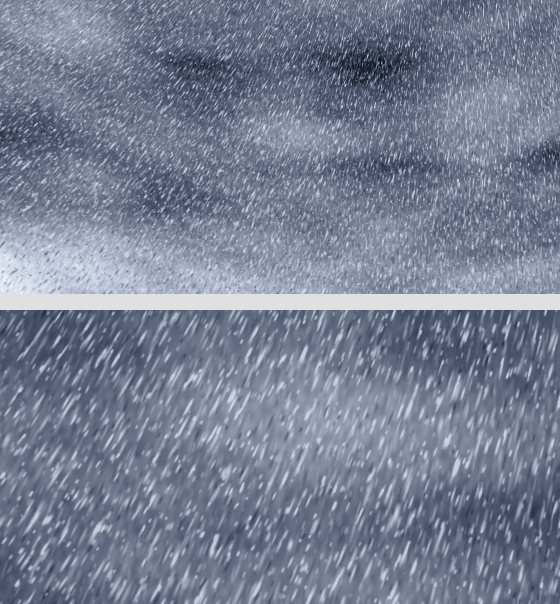
Top, the full canvas; bottom, a detail of the centre.
A WebGL 2 fragment shader for this texture:

```glsl
#version 300 es
precision highp float;

uniform vec2 u_resolution;
out vec4 fragColor;

const int MASS_COUNT = 10;
// Cloud masses: centre.xy, radius.zw, in canvas heights
const vec4 MASSES[MASS_COUNT] = vec4[](
    vec4(1.20, 0.76, 0.22, 0.13), vec4(0.64, 0.71, 0.22, 0.11),
    vec4(0.04, 0.57, 0.24, 0.09), vec4(1.87, 0.48, 0.16, 0.08),
    vec4(0.60, 0.31, 0.22, 0.08), vec4(1.80, 0.17, 0.26, 0.05),
    vec4(1.02, 0.51, 0.24, 0.11), vec4(1.68, 0.62, 0.25, 0.14),
    vec4(0.15, 0.93, 0.36, 0.18), vec4(1.30, 0.41, 0.34, 0.05));
const float MASS_TONES[MASS_COUNT] = float[](
    -0.29, -0.18, -0.15, -0.18, -0.14, -0.12, 0.13, 0.15, 0.13, -0.12);

// Integer hash giving two values in 0..1
vec2 hash2(vec2 cell, float seed) {
    uvec3 v = uvec3(ivec3(vec3(cell, seed))) * 1664525u + 1013904223u;
    v.x += v.y * v.z; v.y += v.z * v.x; v.z += v.x * v.y;
    v ^= v >> 16u;
    v.x += v.y * v.z; v.y += v.z * v.x;
    return vec2(v.xy >> 8u) / 16777216.0;
}

float valueNoise(vec2 p, float seed) {
    vec2 i = floor(p);
    vec2 f = fract(p);
    f = f * f * (3.0 - 2.0 * f);
    float low = mix(hash2(i, seed).x, hash2(i + vec2(1, 0), seed).x, f.x);
    float high = mix(hash2(i + vec2(0, 1), seed).x, hash2(i + 1.0, seed).x, f.x);
    return mix(low, high, f.y);
}

// Fractal noise centred on zero
float fbm(vec2 p, float seed) {
    float sum = 0.0;
    float gain = 0.5;
    for (int i = 0; i < 5; i++) {
        sum += gain * (valueNoise(p, seed + float(i)) - 0.5);
        p = mat2(1.6, 1.2, -1.2, 1.6) * p;
        gain *= 0.5;
    }
    return sum;
}

// Brightness of the sky behind the rain
float cloudTone(vec2 p) {
    float bowl = 0.25 * (p.x - 1.15) * (p.x - 1.15);
    vec2 banded = vec2(p.x * 2.2, (p.y - bowl) * 5.5);
    vec2 warped = p + vec2(0.26, 0.16) * vec2(fbm(banded * 1.3, 11.0), fbm(banded * 1.3, 23.0));

    float tone = 0.41 + 0.17 * smoothstep(0.36, 0.0, warped.y);
    for (int i = 0; i < MASS_COUNT; i++) {
        vec2 d = (warped - MASSES[i].xy) / MASSES[i].zw;
        tone += MASS_TONES[i] * exp(-dot(d, d));
    }
    vec2 glow = (warped - vec2(0.0, 0.03)) / vec2(0.62, 0.34);
    tone += 0.27 * exp(-dot(glow, glow));
    return tone + 0.30 * fbm(banded * 1.7, 37.0);
}

// One layer of tapered streaks; q.x runs across the fall, q.y along it
float streakLayer(vec2 q, vec2 cellSize, float halfWidth, float pixel, float seed) {
    float column = floor(q.x / cellSize.x);
    q.y += cellSize.y * hash2(vec2(column, 7.0), seed).x;
    vec2 cell = vec2(column, floor(q.y / cellSize.y));
    vec2 shape = hash2(cell, seed + 50.0);
    vec2 jitter = hash2(cell, seed + 90.0) - 0.5;

    vec2 d = q - (cell + 0.5 + jitter * vec2(0.4, 0.3)) * cellSize;
    d.x += d.y * (shape.y - 0.5) * 0.3;
    float halfLength = cellSize.y * mix(0.08, 0.34, shape.x * shape.x);
    float along = clamp(abs(d.y) / halfLength, 0.0, 1.0);
    // Fixed light per streak, spread over at least one pixel
    float spread = halfWidth + 0.5 * pixel;
    float across = smoothstep(spread * 1.3, 0.0, abs(d.x)) * min(1.0, 1.6 * halfWidth / spread);
    return across * (1.0 - along * along) * shape.y * shape.y;
}

// Cool slate ramp from shadow to pale blue
vec3 skyColour(float tone) {
    vec3 colour = mix(vec3(0.05, 0.07, 0.11), vec3(0.28, 0.32, 0.41), smoothstep(0.05, 0.33, tone));
    colour = mix(colour, vec3(0.60, 0.64, 0.71), clamp((tone - 0.32) / 0.32, 0.0, 1.0));
    colour = mix(colour, vec3(0.76, 0.80, 0.87), clamp((tone - 0.64) / 0.16, 0.0, 1.0));
    return mix(colour, vec3(0.95, 0.97, 0.99), clamp((tone - 0.80) / 0.18, 0.0, 1.0));
}

void main() {
    float pixel = 1.0 / u_resolution.y;
    vec2 p = gl_FragCoord.xy * pixel;

    // The fall lines fan out from a point above the canvas
    vec2 fromSource = p - vec2(1.5, 2.3);
    vec2 fall = vec2(1.8 * atan(fromSource.x, -fromSource.y), length(fromSource));

    float sky = cloudTone(p);
    float tone = sky + 0.12 * (valueNoise(fall * vec2(230.0, 85.0), 61.0) - 0.5);

    // Pale rain, from fine and dense to coarse and sparse
    float rain = 0.0;
    for (int i = 0; i < 9; i++) {
        float size = mix(0.7, 1.5, float(i) / 8.0);
        vec2 shifted = fall + vec2(0.0137, 0.0291) * float(i);
        rain += streakLayer(shifted, vec2(0.0115, 0.046) * size, 0.0014 * size, pixel, 100.0 + float(i));
    }
    tone = mix(tone, max(tone, 0.92), 0.75 * min(rain, 1.0));

    // Dark drops show against the bright sky
    float drops = 0.0;
    for (int i = 0; i < 3; i++) {
        vec2 shifted = fall + vec2(0.0071, 0.0193) * float(i);
        drops += streakLayer(shifted, vec2(0.014, 0.046), 0.0014, pixel, 200.0 + float(i));
    }
    tone -= min(drops, 1.0) * mix(0.15, 0.40, smoothstep(0.5, 0.8, sky));

    fragColor = vec4(skyColour(tone), 1.0);
}
```
